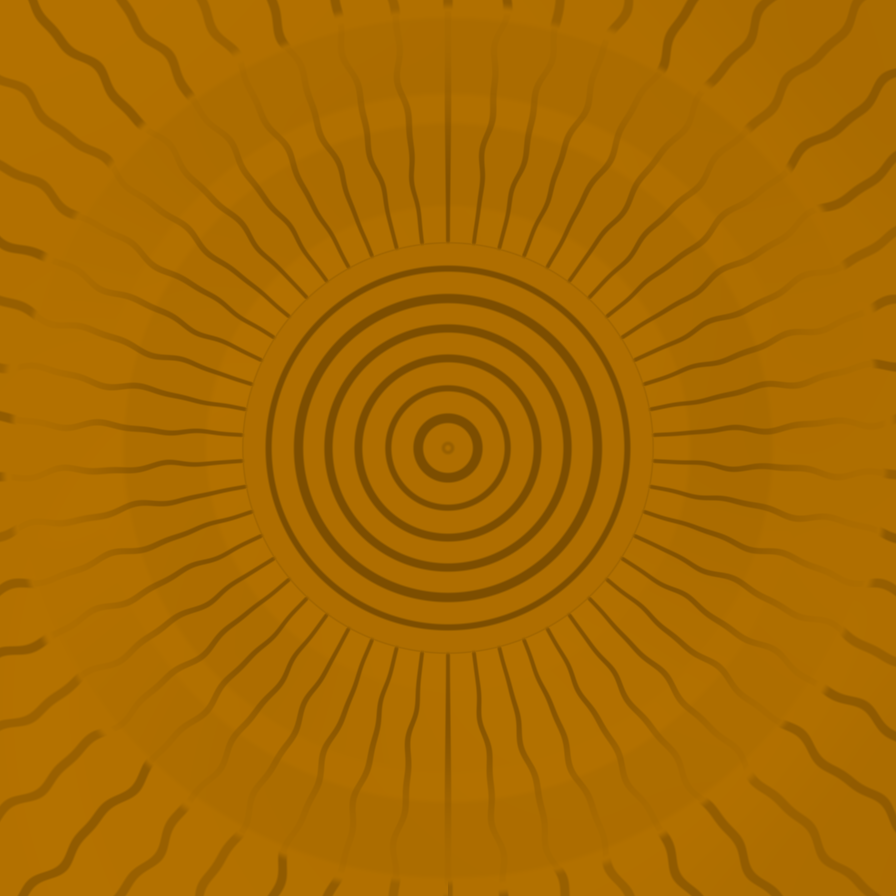
Give the GLSL for this pattern, as a Shadertoy shader.

```glsl
const float TAU = 6.2831853;
const float SPOKES = 50.0;
const float RIM = 0.229;
const vec3 AMBER = vec3(0.715, 0.452, 0.0);
const vec3 BROWN = vec3(0.49, 0.305, 0.0);

// Soft stroke of half width w around distance zero
float stroke(float d, float w, float soft) {
    return 1.0 - smoothstep(w - soft, w + soft, abs(d));
}

// Soft interval from a to b
float band(float x, float a, float b, float soft) {
    return smoothstep(a - soft, a + soft, x) - smoothstep(b - soft, b + soft, x);
}

// Concentric rings and the small eye at the centre
float rings(float r, float px) {
    float halfWidth[6] = float[6](0.0054, 0.0034, 0.0044, 0.0046, 0.0052, 0.0034);
    float ink = 0.45 * stroke(r - 0.005, 0.002, 0.0015 + px);
    for (int i = 0; i < 6; i++) {
        float radius = 0.0332 + 0.0334 * float(i);
        ink = max(ink, stroke(r - radius, halfWidth[i], 0.001 + px));
    }
    return ink;
}

// Wavering spokes: thin and fading inside, broad dashes outside
float spokes(float r, float angle, float px) {
    float id = round(angle * SPOKES / TAU);
    float loose = min(1.0, 8.0 * abs(sin(id * TAU / SPOKES)));
    float wander = sin(r * 55.0 + id * 2.4) + 0.5 * sin(r * 105.0 + id * 4.1);
    wander *= 0.008 * loose * smoothstep(RIM, 0.32, r);
    float d = r * (angle - id * TAU / SPOKES + wander);

    float fade = 0.85 - 0.77 * smoothstep(0.28, 0.47, r);
    float inner = stroke(d, mix(0.0022, 0.0036, smoothstep(RIM, 0.4, r)), 0.0008 + px);
    inner *= fade * band(r, RIM, 0.488, 0.003);

    float start = 0.493 + 0.008 * sin(id * 2.7);
    float strength = 0.52 + 0.12 * sin(id * 1.9);
    float outer = stroke(d, 0.0052, 0.0012 + px) * strength;
    outer *= smoothstep(start - 0.006, start + 0.006, r);
    return max(inner, outer);
}

// Broad, faint variations of tone in rings and corners
float shade(vec2 p, float r, float angle) {
    float tone = 0.02 + 0.018 * smoothstep(-0.2, 0.5, p.x + 0.6 * p.y);
    float vertical = abs(p.y) / max(r, 0.001);
    float lowerSide = smoothstep(0.4, 1.0, cos(angle - 2.8));
    tone += 0.03 * band(r, 0.27, 0.362, 0.004) * (1.0 - 0.8 * lowerSide);
    tone += 0.03 * band(r, 0.395, 0.48, 0.004) * smoothstep(0.2, 0.9, vertical);
    tone += 0.025 * smoothstep(0.48, 0.6, r) * smoothstep(0.1, 0.4, p.x) * smoothstep(0.1, 0.35, abs(p.y));
    tone += 0.005 * sin(angle * 3.0 + r * 9.0);
    return mix(0.042, tone, smoothstep(RIM - 0.002, RIM + 0.002, r));
}

void mainImage(out vec4 fragColor, in vec2 fragCoord) {
    float px = 0.5 / iResolution.y;
    vec2 p = (fragCoord - 0.5 * iResolution.xy) / iResolution.y;
    float r = length(p);
    float angle = atan(p.x, p.y);

    vec3 color = AMBER * (1.0 - shade(p, r, angle));
    float ink = max(rings(r, px), spokes(r, angle, px));
    ink = max(ink, 0.28 * stroke(r - RIM, 0.0009, 0.0006 + px));
    fragColor = vec4(mix(color, BROWN, ink), 1.0);
}
```
